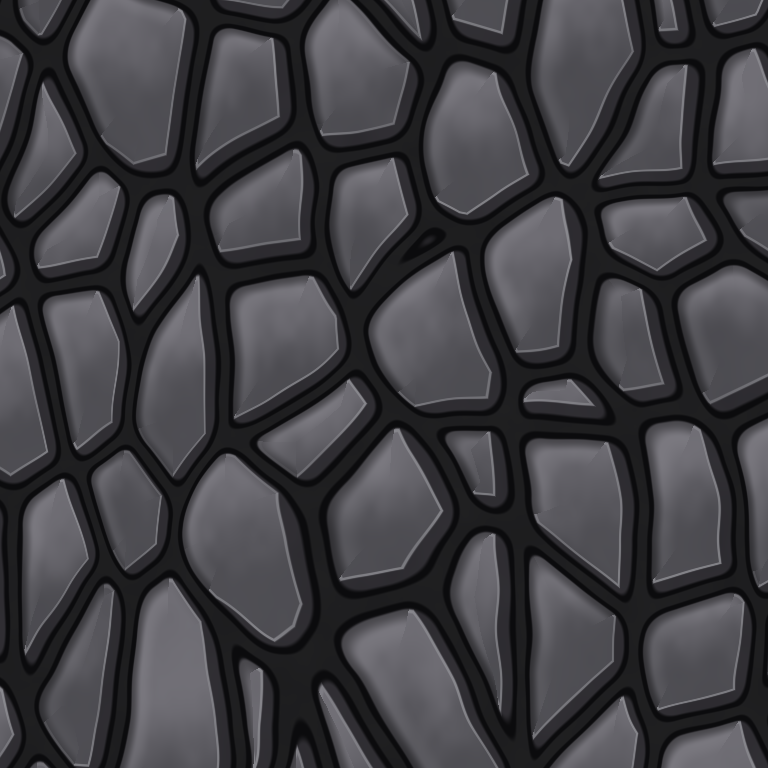
Reproduce this texture procedurally as a three.js fragment shader.

```glsl
// Hand-painted wall of tall grey stones set in dark mortar.
// A weighted Voronoi diagram gives the stones; each has a black outline,
// a shaded lower-right side, a thin lit rim and a softly lit face.

varying vec2 vUv;

const vec2 GRID = vec2(7.4, 5.2);   // stones across and up

vec3 hash3(vec2 p) {
  vec3 q = vec3(dot(p, vec2(127.1, 311.7)), dot(p, vec2(269.5, 183.3)), dot(p, vec2(419.2, 371.9)));
  return fract(sin(q) * 43758.545);
}

float noise(vec2 p) {
  vec2 i = floor(p), f = fract(p);
  f = f * f * (3.0 - 2.0 * f);
  return mix(mix(hash3(i).x, hash3(i + vec2(1.0, 0.0)).x, f.x),
             mix(hash3(i + vec2(0.0, 1.0)).x, hash3(i + vec2(1.0)).x, f.x), f.y);
}

float fbm(vec2 p) {
  return 0.55 * noise(p) + 0.3 * noise(p * 2.1 + 7.3) + 0.15 * noise(p * 4.3 + 2.9);
}

float smoothMin(float a, float b, float k) {
  float h = max(k - abs(a - b), 0.0) / k;
  return min(a, b) - 0.25 * k * h * h;
}

// Stone centre relative to the sample point (xy) and its squared power distance (z).
vec3 site(vec2 cell, vec2 q) {
  vec3 h = hash3(cell);
  vec2 r = cell + 0.04 + 0.92 * h.xy - q;
  return vec3(r, dot(r, r) - 0.34 * h.z);
}

void main() {
  // Bend the layout so stones lean, and wobble the drawn lines
  vec2 p = vUv;
  p.x += 0.11 * (noise(vUv * 3.2 + 4.0) - 0.5);
  p.y += 0.07 * (noise(vUv * 3.6 + 21.0) - 0.5);
  p += 0.009 * (vec2(noise(vUv * 17.0), noise(vUv * 17.0 + 40.0)) - 0.5);
  vec2 q = p * GRID + 13.0;
  vec2 home = floor(q);

  // Stone that owns this point
  vec3 own = vec3(0.0, 0.0, 9.0);
  vec2 ownCell = home;
  for (int j = -2; j <= 2; j++) {
    for (int i = -2; i <= 2; i++) {
      vec2 cell = home + vec2(float(i), float(j));
      vec3 s = site(cell, q);
      if (s.z < own.z) { own = s; ownCell = cell; }
    }
  }

  // Canvas distances to the rounded outline and to the sharp, inset face
  float stone = 1.0, face = 1.0, facing = 0.0;
  for (int j = -2; j <= 2; j++) {
    for (int i = -2; i <= 2; i++) {
      vec2 cell = ownCell + vec2(float(i), float(j));
      if (i == 0 && j == 0) continue;
      vec3 s = site(cell, q);
      vec2 normal = (s.xy - own.xy) * GRID;
      float edge = 0.5 * (s.z - own.z) / length(normal) - 0.0105;
      float away = dot(normalize(normal), vec2(0.72, -0.69));
      float inset = edge - 0.018 * smoothstep(-0.25, 0.55, away);
      stone = smoothMin(stone, edge, 0.022);
      if (inset < face) { face = inset; facing = away; }
    }
  }
  face = min(face, stone - 0.003);

  // Face: light falls from above, broken up by soft brush marks
  vec3 rnd = hash3(ownCell + 50.0);
  vec2 local = -own.xy / GRID;
  float brush = fbm(vUv * vec2(17.0, 11.0) + rnd.xy * 20.0);
  float light = smoothstep(-0.05, 0.095, local.y - 0.25 * local.x + 0.09 * (brush - 0.5) + 0.03 * (rnd.z - 0.5));
  vec3 faceColor = mix(vec3(0.305, 0.302, 0.323), vec3(0.435, 0.428, 0.455), light);
  faceColor += 0.025 * (brush - 0.5);

  // Upper-left edges roll off softly: a pale shoulder, then shadow
  float turned = 1.0 - smoothstep(-0.3, 0.25, facing);
  float shoulder = smoothstep(0.004, 0.016, face) * (1.0 - smoothstep(0.016, 0.036, face));
  faceColor += 0.035 * turned * shoulder;
  faceColor *= 1.0 - 0.35 * turned * (1.0 - smoothstep(0.0, 0.015, face));

  // Thin lit rim where the face meets the side
  float rim = 1.0 - smoothstep(0.0007, 0.0024, abs(face - 0.0018));
  rim *= smoothstep(-0.2, 0.25, facing) * (0.45 + 0.55 * noise(vUv * 12.0 + 9.0));
  faceColor = mix(faceColor, vec3(0.57, 0.57, 0.59), 0.8 * rim);

  // Layers from the back: mortar, outline, side, face
  vec3 color = vec3(0.118, 0.118, 0.124) + 0.018 * (fbm(vUv * 20.0) - 0.5);
  float ink = 0.0038 + 0.002 * (noise(vUv * 25.0 + 3.0) - 0.5);
  color = mix(color, vec3(0.045, 0.045, 0.052), smoothstep(-ink - 0.0016, -ink + 0.0012, stone));
  vec3 sideColor = mix(vec3(0.165, 0.16, 0.178), vec3(0.2, 0.193, 0.212), brush);
  color = mix(color, sideColor, smoothstep(0.0008, 0.005, stone));
  color = mix(color, faceColor, smoothstep(-0.0012, 0.0014, face));

  gl_FragColor = vec4(color, 1.0);
}
```
